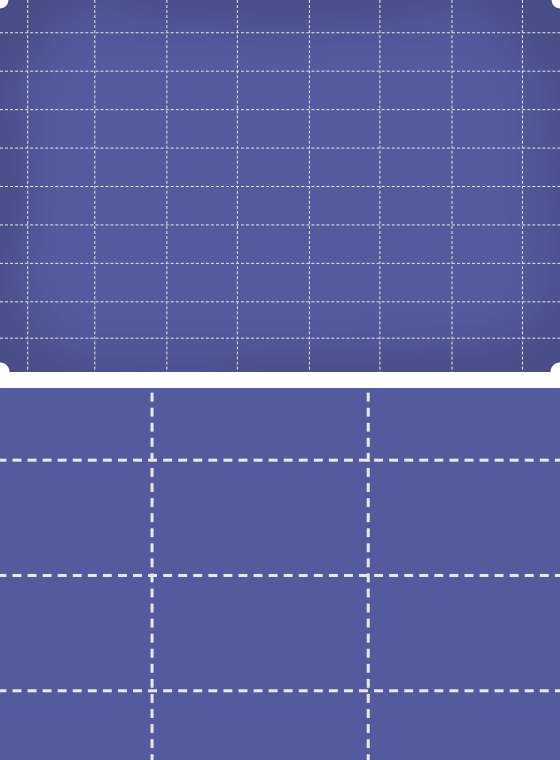
Top, the full canvas; bottom, a detail of the centre.
A Shadertoy shader for this pattern:

```glsl
// A blue sheet ruled with a dashed pale grid, with shaded edges and notched corners.

// Grid layout, as fractions of the canvas (x: columns, y: rows)
const vec2 GRID_START   = vec2(0.0420, 0.0854);
const vec2 GRID_PITCH   = vec2(0.12728, 0.10332);
const vec2 FIRST_NUDGE  = vec2(0.0061, 0.0055);   // first line sits further in
const vec2 EVEN_NUDGE   = vec2(0.0014, 0.0);      // every other column drifts
const vec2 LAST_LINE    = vec2(7.0, 8.0);

// Sizes in canvas heights
const float LINE_WIDTH   = 0.0027;
const float DASH_PERIOD  = 0.0135;
const float DASH_LENGTH  = 0.0080;
const float NOTCH_BOTTOM = 0.0255;
const float NOTCH_TOP    = 0.0225;

// Edge shading
const float SHADE_INNER   = -0.17;
const float SHADE_OUTER   = 0.05;
const float SHADE_CORNER  = 0.28;
const float SHADE_WOBBLE  = 0.07;
const float WOBBLE_SCALE  = 4.0;

const vec3 SHEET_COLOR = vec3(0.325, 0.355, 0.620);
const vec3 SHADE_COLOR = vec3(0.285, 0.305, 0.535);
const vec3 LINE_COLOR  = vec3(0.91, 0.91, 0.89);
const vec3 NOTCH_COLOR = vec3(1.0);

float hash(vec2 p) {
    return fract(sin(dot(p, vec2(12.9898, 78.233))) * 43758.5453);
}

float valueNoise(vec2 p) {
    vec2 i = floor(p), f = fract(p);
    f = f * f * (3.0 - 2.0 * f);
    return mix(mix(hash(i), hash(i + vec2(1, 0)), f.x),
               mix(hash(i + vec2(0, 1)), hash(i + vec2(1, 1)), f.x), f.y);
}

float roundedBox(vec2 p, vec2 halfSize, float radius) {
    vec2 q = abs(p) - halfSize + radius;
    return length(max(q, 0.0)) + min(max(q.x, q.y), 0.0) - radius;
}

// Share of a pixel-wide window at offset d covered by a bar of the given width
vec2 barCoverage(vec2 d, float width, float pixel) {
    vec2 h = vec2(0.5 * width);
    return clamp((min(d + 0.5 * pixel, h) - max(d - 0.5 * pixel, -h)) / pixel, 0.0, 1.0);
}

// Signed offset to the nearest column (x) and row (y), in canvas fractions
vec2 gridOffset(vec2 uv) {
    vec2 index = clamp(round((uv - GRID_START) / GRID_PITCH), vec2(0.0), LAST_LINE);
    vec2 isFirst = 1.0 - step(0.5, index);
    vec2 isEven = 1.0 - mod(index, 2.0);
    vec2 line = GRID_START + GRID_PITCH * index + FIRST_NUDGE * isFirst + EVEN_NUDGE * isEven;
    return uv - line;
}

// Coverage of the dashes running along x and along y
vec2 dashCoverage(vec2 along, float pixel) {
    vec2 phase = fract((along - 0.5 * DASH_LENGTH) / DASH_PERIOD + 0.5) - 0.5;
    return barCoverage(phase * DASH_PERIOD, DASH_LENGTH, pixel);
}

void mainImage(out vec4 fragColor, in vec2 fragCoord) {
    vec2 uv = fragCoord / iResolution.xy;
    vec2 size = vec2(iResolution.x / iResolution.y, 1.0);
    vec2 p = uv * size;
    float pixel = 1.0 / iResolution.y;

    // Sheet with uneven shading toward the edges
    float edge = roundedBox(p - 0.5 * size, 0.5 * size, SHADE_CORNER);
    edge += (valueNoise(p * WOBBLE_SCALE) - 0.5) * SHADE_WOBBLE;
    vec3 color = mix(SHEET_COLOR, SHADE_COLOR, smoothstep(SHADE_INNER, SHADE_OUTER, edge));

    // Dashed grid; dashes start at the upper left
    vec2 lines = barCoverage(gridOffset(uv) * size, LINE_WIDTH, pixel);
    vec2 dashes = dashCoverage(vec2(p.x, size.y - p.y), pixel);
    float ink = max(lines.x * dashes.y, lines.y * dashes.x);
    color = mix(color, LINE_COLOR, ink);

    // Round notches centred on the four corners
    float radius = uv.y < 0.5 ? NOTCH_BOTTOM : NOTCH_TOP;
    float notch = length(min(p, size - p)) - radius;
    color = mix(color, NOTCH_COLOR, clamp(0.5 - notch / pixel, 0.0, 1.0));

    fragColor = vec4(color, 1.0);
}
```
